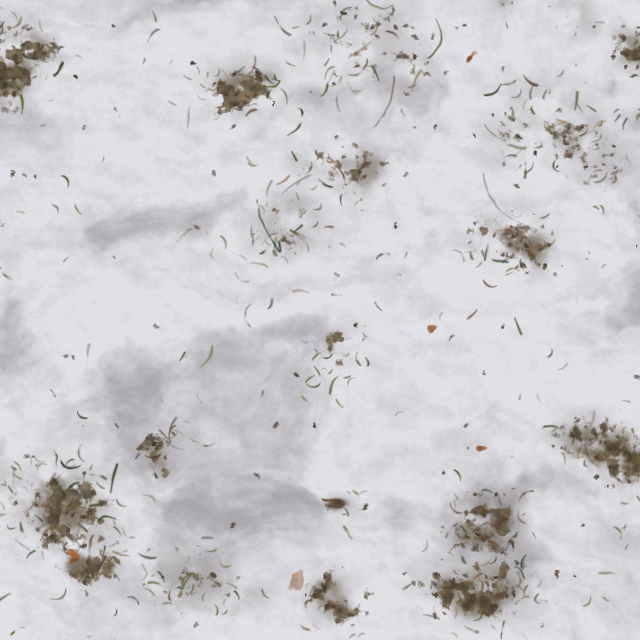
Write a WebGL 1 fragment shader that draws this texture.

```glsl
precision highp float;
// Trampled snow with drift shadows, thawed soil patches, grass blades and fallen leaves.
uniform vec2 u_resolution;

float hash(vec2 p) {
  return fract(sin(dot(p, vec2(127.1, 311.7))) * 43758.545);
}

vec2 hash2(vec2 p) {
  return vec2(hash(p), hash(p + 37.3));
}

float noise(vec2 p) {
  vec2 i = floor(p), f = fract(p);
  f = f * f * (3.0 - 2.0 * f);
  return mix(mix(hash(i), hash(i + vec2(1, 0)), f.x),
             mix(hash(i + vec2(0, 1)), hash(i + vec2(1, 1)), f.x), f.y);
}

float fbm(vec2 p) {
  float sum = 0.0, amp = 0.5;
  for (int i = 0; i < 5; i++) {
    sum += amp * noise(p);
    p = mat2(1.6, 1.2, -1.2, 1.6) * p + 5.7;
    amp *= 0.5;
  }
  return sum;
}

mat2 turn(float angle) {
  return mat2(cos(angle), -sin(angle), sin(angle), cos(angle));
}

// Strength of the thawed patches, 0 on clean snow
float thaw(vec2 p) {
  vec2 cell = floor(p * 6.0);
  float best = 0.0;
  for (int y = -1; y <= 1; y++)
  for (int x = -1; x <= 1; x++) {
    vec2 id = cell + vec2(x, y);
    vec2 center = (id + 0.1 + 0.8 * hash2(id + 3.1)) / 6.0;
    float radius = mix(0.035, 0.14, pow(hash(id + 8.4), 1.6));
    float d = length((p - center) * vec2(0.8, 1.15));
    float strength = step(hash(id + 5.9), 0.6) * mix(0.5, 1.0, hash(id + 1.9));
    best = max(best, strength * (1.0 - smoothstep(0.15 * radius, radius, d)));
  }
  return best;
}

vec3 plantColor(float pick) {
  vec3 green = mix(vec3(0.16, 0.22, 0.14), vec3(0.36, 0.35, 0.15), smoothstep(0.15, 0.45, pick));
  vec3 dry = mix(vec3(0.33, 0.23, 0.17), vec3(0.58, 0.45, 0.3), smoothstep(0.7, 1.0, pick));
  return mix(green, dry, smoothstep(0.45, 0.6, pick));
}

// One layer of bent, wavy blades, half sunk in snow; they crowd in thawed patches
void addBlades(inout vec3 color, vec2 p, float grid, float sparse, float crowd, float width, float soft) {
  vec2 cell = floor(p * grid);
  for (int y = -1; y <= 1; y++)
  for (int x = -1; x <= 1; x++) {
    vec2 id = cell + vec2(x, y);
    vec2 seed = id + grid * 1.7;
    vec2 center = (id + hash2(seed)) / grid;
    float loose = sparse * 2.0 * smoothstep(0.35, 0.7, noise(center * 9.0 + 2.0));
    if (hash(seed + 11.3) > loose + crowd * thaw(center)) continue;
    float halfLength = mix(0.2, 0.6, hash(seed + 4.2)) / grid;
    vec2 q = turn(6.283 * hash(seed + 2.6)) * (p - center);
    float along = q.x / halfLength;
    q.y += (hash(seed + 6.8) - 0.5) * halfLength * along * along;
    q.y += 0.004 * (noise(p * 70.0 + seed) - 0.5);
    float taper = width * (1.0 - 0.6 * smoothstep(-0.5, 1.0, along));
    float d = length(vec2(max(abs(q.x) - halfLength, 0.0), q.y)) - taper;
    float cover = 1.0 - smoothstep(-soft, soft, d);
    cover *= mix(0.3, 1.0, hash(seed + 1.4)) * smoothstep(0.1, 0.5, noise(p * 80.0 + seed));
    color = mix(color, plantColor(hash(seed + 9.5)), cover);
  }
}

// Rare orange leaves and small brown crumbs, as ragged ellipses
void addFlecks(inout vec3 color, vec2 p, float grid, float chance, float size, vec3 tint, float soft) {
  vec2 seed = floor(p * grid) + grid * 2.3;
  vec2 q = turn(6.283 * hash(seed + 7.7)) * (fract(p * grid) - 0.25 - 0.5 * hash2(seed)) / grid;
  float d = length(q * vec2(0.75, 1.25)) - size * mix(0.4, 1.0, hash(seed + 3.3));
  d += size * 1.1 * (noise(p * 1.3 / size) - 0.5);
  float cover = (1.0 - smoothstep(-soft, soft, d)) * step(hash(seed + 5.1), chance);
  color = mix(color, tint * mix(0.7, 1.2, noise(p * 160.0)), cover * mix(0.4, 0.95, hash(seed + 6.1)));
}

void main() {
  vec2 p = gl_FragCoord.xy / u_resolution.y;
  float soft = 0.0013 + 0.6 / u_resolution.y;

  // Snow: drifts lit from above, small dents and fine grain
  vec2 warp = vec2(fbm(p * 7.0), fbm(p * 7.0 + 19.0)) - 0.5;
  vec2 drift = p * vec2(5.0, 9.5) + 2.2 * warp;
  float height = fbm(drift);
  vec2 dent = p * vec2(17.0, 28.0) + 2.0 * warp;
  float shade = 0.04 + smoothstep(0.44, 0.82, height);
  shade += 1.2 * (fbm(drift + vec2(0.05, 0.22)) - height);
  shade += 0.6 * (fbm(dent + vec2(0.1, 0.3)) - fbm(dent));
  shade += 0.3 * (fbm(p * 42.0) - 0.5) + 0.12 * (noise(p * 230.0) - 0.5);
  vec3 color = mix(vec3(0.88, 0.88, 0.9), vec3(0.67, 0.66, 0.68), clamp(shade, 0.0, 1.0));

  // Thawed patches: grey halo, brown stain, then scattered soil crumbs
  float patchy = thaw(p + 0.12 * warp);
  float crumble = fbm(p * 70.0);
  float earthy = smoothstep(0.25, 0.6, noise(p * 7.0 + 4.0));
  float blotch = smoothstep(0.25, 0.65, fbm(p * 26.0 + 8.0));
  color = mix(color, vec3(0.56, 0.54, 0.53), 0.6 * patchy * blotch);
  color = mix(color, vec3(0.42, 0.37, 0.29), 0.75 * earthy * blotch * smoothstep(0.45, 1.0, patchy));
  vec3 soil = mix(vec3(0.21, 0.17, 0.11), vec3(0.48, 0.4, 0.29), noise(p * 130.0));
  color = mix(color, soil, 0.8 * smoothstep(0.8, 1.0, (0.28 + 0.2 * earthy) * patchy + crumble));

  // Plants and litter
  addFlecks(color, p, 64.0, 0.008 + 0.45 * patchy * earthy, 0.0038, vec3(0.29, 0.22, 0.17), soft);
  addBlades(color, p, 66.0, 0.022, 0.4, 0.0011, soft);
  addBlades(color, p, 44.0, 0.02, 0.5, 0.0015, soft);
  addBlades(color, p, 27.0, 0.012, 0.5, 0.0019, soft);
  addBlades(color, p, 11.0, 0.008, 0.2, 0.0013, soft);
  addFlecks(color, p, 5.0, 0.08, 0.013, vec3(0.6, 0.34, 0.16), soft);

  gl_FragColor = vec4(color, 1.0);
}
```
